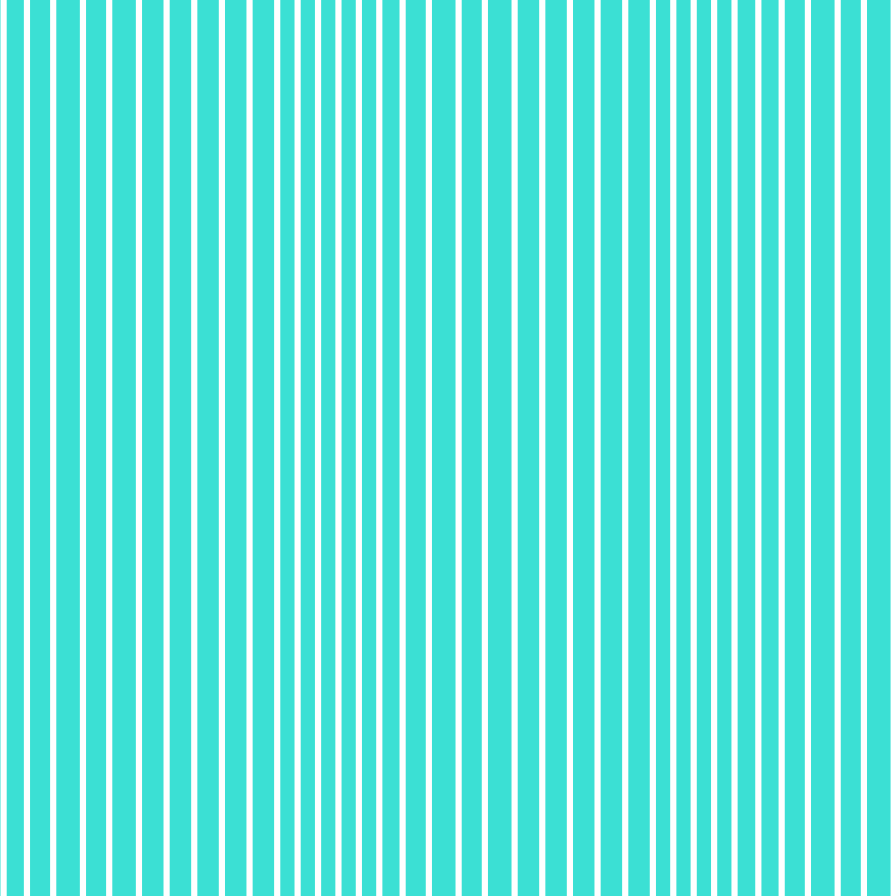
Reproduce this pattern procedurally as a WebGL 1 fragment shader.

```glsl
precision highp float;

// Vertical white pinstripes on turquoise, with spacing that alternates,
// settles to a wide rhythm and then tightens, about 2.4 times across.
// A loop walks from line to line, adding gaps and keeping the coverage.

uniform vec2 u_resolution;

const vec3 TURQUOISE = vec3(0.23, 0.88, 0.83);
const vec3 WHITE = vec3(1.0);

// Lengths are in units of 1/768 of the canvas width.
const float CANVAS_WIDTH = 768.0;
const float LINE_WIDTH = 5.3;
const float FIRST_LINE = 3.1;
const int LINE_COUNT = 36;
const float LINES_PER_REPEAT = 15.0;

const float OPENING_GAP = 20.0;
const float SWAY_GAP = 24.0;         // mean of the four alternating gaps
const float SWAY_AMOUNT = 1.5;
const float WIDE_GAP = 23.7;
const float NARROW_GAP = 17.5;
const float STRETCHED_GAP = 20.4;    // one loose gap closing the second repeat
const float STRETCHED_INDEX = 29.0;

// Distance from the centre of line i to the centre of the next.
float gapAfter(float i) {
    if (i == STRETCHED_INDEX) return STRETCHED_GAP;
    float k = mod(i, LINES_PER_REPEAT);
    if (k < 0.5) return OPENING_GAP;
    if (k < 4.5) return SWAY_GAP + SWAY_AMOUNT * (mod(k, 2.0) < 0.5 ? 1.0 : -1.0);
    return k < 9.5 ? WIDE_GAP : NARROW_GAP;
}

// Share of a pixel of the given size covered by a line at this distance.
float lineCoverage(float dist, float pixel) {
    float left = max(dist - 0.5 * pixel, -0.5 * LINE_WIDTH);
    float right = min(dist + 0.5 * pixel, 0.5 * LINE_WIDTH);
    return max(right - left, 0.0) / pixel;
}

void main() {
    float pixel = CANVAS_WIDTH / u_resolution.x;
    float x = gl_FragCoord.x * pixel;

    float center = FIRST_LINE;
    float coverage = 0.0;
    for (int i = 0; i < LINE_COUNT; i++) {
        coverage += lineCoverage(x - center, pixel);
        center += gapAfter(float(i));
    }

    gl_FragColor = vec4(mix(TURQUOISE, WHITE, min(coverage, 1.0)), 1.0);
}
```
